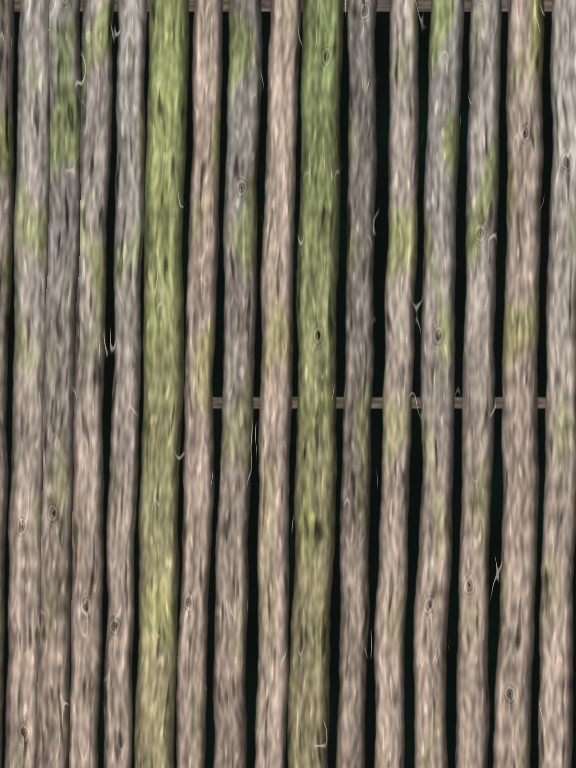
Reproduce this texture procedurally as a Shadertoy shader.

```glsl
const float POLES = 16.0;
const float PITCH = 0.066;
const vec3 CREVICE = vec3(0.10, 0.09, 0.08);
const vec3 PALE_WOOD = vec3(0.85, 0.79, 0.73);
const vec3 MOSS_TINT = vec3(0.93, 1.02, 0.74);
const vec3 GREY_TINT = vec3(0.95, 0.99, 1.02);
const vec3 SHADOW = vec3(0.045, 0.065, 0.055);
const vec3 RAIL_WOOD = vec3(0.38, 0.34, 0.30);

float hash(vec2 p) {
    return fract(sin(dot(p, vec2(127.1, 311.7))) * 43758.5453);
}

vec2 gradient(vec2 cell) {
    float a = 6.2832 * hash(cell);
    return vec2(cos(a), sin(a));
}

// Gradient noise, roughly -0.7 to 0.7
float noise(vec2 p) {
    vec2 i = floor(p), f = fract(p);
    vec2 w = f * f * f * (f * (f * 6.0 - 15.0) + 10.0);
    vec2 e = vec2(1.0, 0.0);
    float low = mix(dot(gradient(i), f), dot(gradient(i + e.xy), f - e.xy), w.x);
    float high = mix(dot(gradient(i + e.yx), f - e.yx), dot(gradient(i + e.xx), f - e.xx), w.x);
    return mix(low, high, w.y);
}

// The two broad, mossy poles
float isMossy(float id) {
    return 1.0 - step(0.5, abs(abs(id - 7.0) - 2.0));
}

// Uneven spacing, a common lean and a slow wobble
float poleAxis(float id, float y) {
    float t = pow(max(id - 1.0, 0.0) / 14.0, 0.7);
    float x = PITCH * id - 0.014 - 0.036 * sin(3.1416 * t);
    float lean = 0.02 * (y - 0.67);
    float wobble = 0.009 * noise(vec2(id * 3.7 + 0.5, y * 2.6)) + 0.004 * noise(vec2(id * 5.3, y * 9.0));
    return x + lean + wobble;
}

float poleRadius(float id, float y) {
    float r = mix(0.0245, 0.0315, hash(vec2(id, 4.0)));
    r = mix(r, 0.0345, isMossy(id));
    return r + 0.004 * noise(vec2(id * 2.3 + 0.4, y * 5.0)) + 0.0015 * noise(vec2(id * 9.1, y * 38.0));
}

// Offset from a knot; at most one knot in each stretch of a pole
vec2 knotOffset(float id, float across, float y) {
    float s = y / 0.5 + hash(vec2(id, 8.0));
    vec2 cell = vec2(id, floor(s));
    float present = step(0.55, hash(cell + 20.0));
    vec2 spot = vec2(0.02 * (hash(cell + 31.0) - 0.5), mix(0.3, 0.7, hash(cell + 47.0)));
    vec2 k = vec2(across - spot.x, 0.3 * (fract(s) - spot.y));
    return k + (1.0 - present);
}

vec3 poleColour(float id, float u, float radius, float y) {
    float across = u * radius;
    vec2 k = knotOffset(id, across, y);
    float r = length(k);
    float knot = exp(-r * r / 0.00013);
    vec2 q = vec2(across + id * 3.17 + 0.006 * knot * sign(k.x), y);
    q.x += 0.003 * noise(vec2(id * 4.1 + across * 20.0, y * 8.0));

    // Weathered grain: broad stains, long fibres, chips and cracks
    float tone = mix(0.56, 0.79, hash(vec2(id, 15.0)));
    tone += 0.20 * noise(q * vec2(28.0, 5.0));
    tone += 0.30 * noise(q * vec2(105.0, 8.0));
    tone += 0.28 * noise(q * vec2(150.0, 38.0) + 9.0);
    tone += 0.22 * smoothstep(0.25, 0.5, noise(q * vec2(130.0, 24.0) + 40.0));
    tone -= 0.32 * smoothstep(0.22, 0.5, noise(q * vec2(95.0, 11.0) + 70.0));
    tone += knot * (0.13 * sin(r * 1100.0 + 5.0 * noise(q * 60.0)) - 0.05);
    tone -= 0.4 * exp(-r * r / 0.000012);

    // Rounded sides
    float side = abs(u + 0.08);
    tone *= mix(0.22, 1.0, smoothstep(1.08, 0.5, side));
    vec3 wood = mix(CREVICE, PALE_WOOD, clamp(tone, 0.0, 1.1));

    // Grey or mossy tints, stronger towards the top
    float height = smoothstep(0.1, 1.2, y);
    float patches = smoothstep(0.05, 0.4, noise(q * vec2(16.0, 6.0) + 13.0));
    float moss = isMossy(id) * (0.5 + 0.5 * height) + 0.7 * patches * (0.3 + height);
    wood *= mix(vec3(1.02, 0.98, 0.96), GREY_TINT, hash(vec2(id, 23.0)) * height);
    return wood * mix(vec3(1.0), MOSS_TINT, clamp(moss, 0.0, 1.0));
}

float band(float y, float middle, float halfHeight, float px) {
    return smoothstep(px, -px, abs(y - middle) - halfHeight);
}

// Dark gaps crossed by two rails
vec3 backdrop(vec2 p, float px) {
    vec3 c = SHADOW + vec3(0.01, 0.06, 0.04) * max(noise(p * vec2(9.0, 5.0)), 0.0);
    float rails = band(p.y, 0.634, 0.010, px) * step(0.34, p.x) + band(p.y, 1.325, 0.012, px);
    return mix(c, RAIL_WOOD * (1.0 + 0.5 * noise(p * vec2(30.0, 160.0))), rails);
}

// Thin loose fibres in sparse clusters
float splinters(vec2 p) {
    float line = smoothstep(0.07, 0.01, abs(noise(p * vec2(55.0, 13.0) + 3.0)));
    return line * smoothstep(0.28, 0.5, noise(p * vec2(24.0, 13.0) + 60.0));
}

void mainImage(out vec4 fragColor, in vec2 fragCoord) {
    vec2 p = fragCoord / iResolution.x;
    float px = 1.0 / iResolution.x;

    // Keep the pole whose surface is nearest
    float nearest = 1.0, id = 0.0, u = 0.0, radius = 1.0;
    for (float i = 0.0; i < POLES; i++) {
        float r = poleRadius(i, p.y);
        float offset = p.x - poleAxis(i, p.y);
        float d = abs(offset) - r;
        if (d < nearest) { nearest = d; id = i; u = offset / r; radius = r; }
    }

    vec3 wood = poleColour(id, u, radius, p.y);
    vec3 colour = mix(backdrop(p, px), wood, smoothstep(px, -px, nearest));
    colour = mix(colour, PALE_WOOD, 0.65 * splinters(p));
    fragColor = vec4(clamp(colour, 0.0, 1.0), 1.0);
}
```
